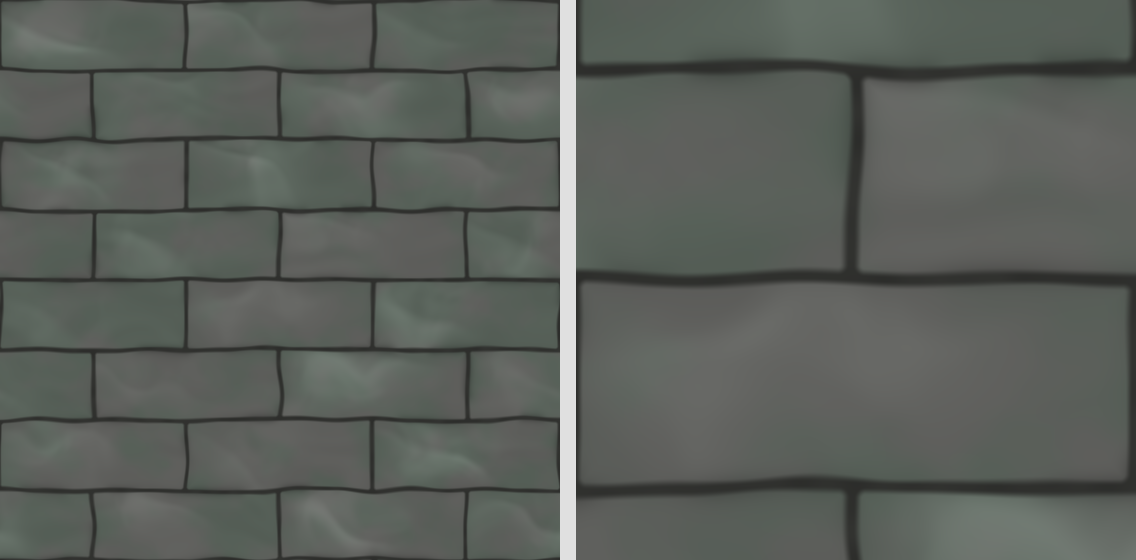
Left: the whole. Right: its middle third, enlarged.
Write a Shadertoy shader that draws this texture.

```glsl
// Grey-green stone bricks in running bond with dark uneven joints and soft sheen.
#define GRID vec2(3.0, 8.0)
#define JOINT 0.0062
#define CORNER 0.008
#define WOBBLE 0.0085
#define SHEEN 0.085
#define MORTAR vec3(0.185, 0.188, 0.178)
#define STONE_GREY vec3(0.372, 0.373, 0.362)
#define STONE_GREEN vec3(0.338, 0.376, 0.344)
#define SHEEN_TINT vec3(0.96, 1.04, 1.0)

float hash(vec2 p) {
    vec3 q = fract(vec3(p.xyx) * 0.1031);
    q += dot(q, q.yzx + 33.33);
    return fract((q.x + q.y) * q.z);
}

float noise(vec2 p) {
    vec2 i = floor(p), f = fract(p);
    f = f * f * (3.0 - 2.0 * f);
    return mix(mix(hash(i), hash(i + vec2(1, 0)), f.x),
               mix(hash(i + vec2(0, 1)), hash(i + vec2(1, 1)), f.x), f.y);
}

float fbm(vec2 p) {
    float sum = 0.0, gain = 0.55;
    for (int i = 0; i < 3; i++) {
        sum += gain * noise(p);
        p = mat2(1.6, 1.2, -1.2, 1.6) * p + 7.3;
        gain *= 0.5;
    }
    return sum;
}

float roundedBox(vec2 p, vec2 halfSize, float radius) {
    vec2 q = abs(p) - halfSize + radius;
    return length(max(q, 0.0)) + min(max(q.x, q.y), 0.0) - radius;
}

// Bright fold running down from the upper left, crisp above and fading below.
float foldSheen(vec2 p, vec2 id) {
    vec2 seed = id * 17.0 + 5.0;
    vec2 warp = vec2(noise(p * 1.7 + seed), noise(p * 1.7 + seed + 40.0)) - 0.5;
    vec2 q = p + 0.55 * warp;
    float slope = mix(0.05, 0.6, hash(id + 3.1));
    float crease = mix(0.85, 1.1, hash(id + 8.7)) - slope * q.x;
    float below = crease - q.y;
    float fold = smoothstep(-0.05, 0.14, below) * exp(-2.4 * max(below, 0.0));
    vec2 center = vec2(mix(0.55, 1.1, hash(id + 5.3)), 0.62);
    float patchMask = 1.0 - smoothstep(0.3, 1.25, length((q - center) * vec2(1.0, 1.3)));
    return patchMask * (0.75 * fold + 0.6 * smoothstep(0.3, 0.8, fbm(q * 1.6 + seed)));
}

void mainImage(out vec4 fragColor, in vec2 fragCoord) {
    vec2 uv = fragCoord / iResolution.xy;
    float pixel = 1.0 / iResolution.y;

    // Bend the joints, then find the brick
    vec2 bend = vec2(noise(uv * vec2(7.0, 17.0)), noise(uv * vec2(15.0, 9.0) + 31.0)) - 0.5;
    vec2 cell = (uv + WOBBLE * bend) * GRID;
    float row = floor(cell.y);
    cell.x += 0.5 * mod(row + 1.0, 2.0);
    vec2 id = mod(floor(cell), GRID);
    vec2 local = fract(cell);
    float inset = -roundedBox((local - 0.5) / GRID, 0.5 / GRID, CORNER);

    // Stone face: clouded tint, faint streaks and a folded sheen
    vec2 face = local * vec2(GRID.y / GRID.x, 1.0);
    vec2 seed = id * 11.0 + 60.0;
    float tint = fbm(face * vec2(1.5, 1.8) + seed) + 0.25 * (hash(id + 1.9) - 0.5);
    vec3 color = mix(STONE_GREY, STONE_GREEN, smoothstep(0.25, 0.7, tint));
    float drift = noise(face + seed);
    color *= 0.98 + 0.05 * (noise(face * vec2(1.2, 5.0) + 3.0 * drift + seed) - 0.3);
    float strength = SHEEN * mix(0.45, 1.15, hash(id + 12.4));
    color += strength * foldSheen(face, id) * SHEEN_TINT;

    // Worn, smudged rim
    float smudge = smoothstep(0.45, 0.85, noise(uv * 19.0 + 12.0));
    color *= 1.0 - (0.06 + 0.4 * smudge) * exp(-max(inset, 0.0) / 0.005);

    // Soft joint of varying width
    float width = JOINT * mix(0.75, 1.25, noise(uv * 23.0 + 80.0));
    float stone = smoothstep(0.15 * width, max(width, 0.15 * width + 1.5 * pixel), inset);
    vec3 mortar = MORTAR * mix(0.93, 1.07, noise(uv * 60.0));
    fragColor = vec4(mix(mortar, color, stone), 1.0);
}
```
